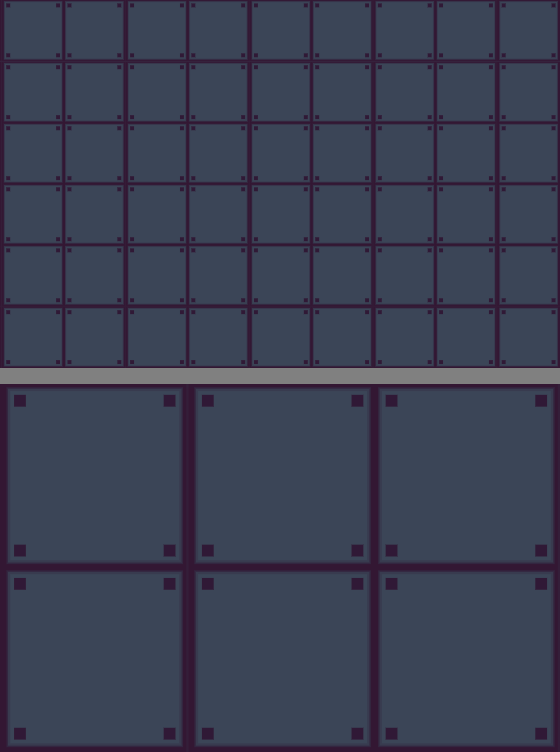
Top: the whole. Bottom: its middle third, enlarged.
Give the GLSL for this pattern, as a WebGL 1 fragment shader.

```glsl
precision highp float;

uniform vec2 u_resolution;

// Lengths are in design units: the canvas measures 512 by 336.
const vec2 CANVAS = vec2(512.0, 336.0);
const vec2 ORIGIN = vec2(2.3, 56.3);     // corner of a panel group, from top left
const vec2 PITCH = vec2(56.0, 55.73);    // panel spacing inside a group
const vec2 GROUP = vec2(2.0, 4.0);       // panels per group
const vec2 SEAM_GAP = vec2(1.25, 0.73);  // extra groove width between groups
const float PLATE_HALF = 26.45;
const float RIM_WIDTH = 0.7;
const float LIP_WIDTH = 0.45;
const float RIVET_HALF = 1.8;
const float RIVET_OFFSET = 22.8;
const float SEAM_HALF = 0.35;
const float COLUMN_SEAM_SHIFT = 0.4;
const float COLUMN_SEAM_LIGHT = 0.2;
const vec2 ROW_SEAM_LIGHT = vec2(0.5, 0.2); // upper, lower

const vec3 STEEL = vec3(0.23, 0.27, 0.34);
const vec3 RIM = vec3(0.22, 0.23, 0.31);
const vec3 LIP = vec3(0.20, 0.15, 0.25);
const vec3 GROOVE = vec3(0.20, 0.09, 0.20);
const vec3 RIVET = vec3(0.19, 0.10, 0.21);

// Signed offset from the centre of the nearest panel on both axes.
vec2 panelOffset(vec2 p) {
  vec2 along = mod(p, GROUP * PITCH + SEAM_GAP);
  vec2 index = min(floor(along / PITCH), GROUP - 1.0);
  return along - (index + 0.5) * PITCH;
}

// Distance to the middle of the widened groove on both axes.
vec2 seamDistance(vec2 p) {
  vec2 period = GROUP * PITCH + SEAM_GAP;
  vec2 centred = p + 0.5 * SEAM_GAP + 0.5 * period;
  centred.x += COLUMN_SEAM_SHIFT;
  return abs(mod(centred, period) - 0.5 * period);
}

float squareDistance(vec2 p, float halfSize) {
  vec2 d = abs(p) - halfSize;
  return max(d.x, d.y);
}

float coverage(float distance, float pixel) {
  return clamp(0.5 - distance / pixel, 0.0, 1.0);
}

void main() {
  vec2 uv = gl_FragCoord.xy / u_resolution;
  float pixel = CANVAS.y / u_resolution.y;
  vec2 p = vec2(uv.x, 1.0 - uv.y) * CANVAS - ORIGIN;
  vec2 local = panelOffset(p);

  // Groove with faint seams between groups
  vec2 seam = seamDistance(p) - SEAM_HALF;
  float rowLight = mix(ROW_SEAM_LIGHT.x, ROW_SEAM_LIGHT.y, step(uv.y, 0.5));
  float seamLight = max(COLUMN_SEAM_LIGHT * coverage(seam.x, pixel),
                        rowLight * coverage(seam.y, pixel));
  vec3 color = mix(GROOVE, RIM, seamLight);

  // Plate with lip and rim
  float plate = squareDistance(local, PLATE_HALF);
  color = mix(color, LIP, coverage(plate - LIP_WIDTH, pixel));
  color = mix(color, RIM, coverage(plate, pixel));
  color = mix(color, STEEL, coverage(plate + RIM_WIDTH, pixel));

  // Square rivets, mirrored into all four corners
  float rivet = squareDistance(abs(local) - RIVET_OFFSET, RIVET_HALF);
  color = mix(color, RIVET, coverage(rivet, pixel));

  gl_FragColor = vec4(color, 1.0);
}
```
